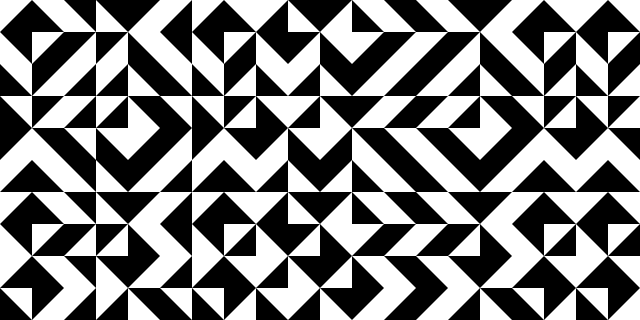
This pattern is drawn by a WebGL 2 fragment shader. Its source:

```glsl
#version 300 es
precision highp float;

uniform vec2 u_resolution;
out vec4 fragColor;

// Quarter turns shared by the columns and, reversed in sense, by the rows
const int TURNS[20] = int[20](0, 3, 1, 1, 2, 0, 0, 3, 0, 1,
                              2, 3, 1, 3, 1, 2, 0, 3, 0, 3);

// Ink of one diagonally split tile; p is in tiles, soft is the edge width
float tileInk(vec2 p, float soft) {
    ivec2 cell = ivec2(floor(p));
    int column = clamp(cell.x, 0, 19);
    int row = clamp(9 - cell.y, 0, 9);
    float turn = float(TURNS[column] - TURNS[row]);

    // Zero turns put the ink at lower right, each turn is counterclockwise
    float angle = radians(90.0 * turn - 45.0);
    float side = dot(fract(p) - 0.5, vec2(cos(angle), sin(angle)));
    return clamp(0.5 + side / soft, 0.0, 1.0);
}

void main() {
    // Twenty tiles across, ten down
    vec2 tilesPerPixel = vec2(20.0, 10.0) / u_resolution;
    const int SAMPLES = 5;
    float soft = tilesPerPixel.y / float(SAMPLES);

    // Average over the pixel to smooth both seams and diagonals
    float ink = 0.0;
    for (int y = 0; y < SAMPLES; y++) {
        for (int x = 0; x < SAMPLES; x++) {
            vec2 offset = (vec2(x, y) + 0.5) / float(SAMPLES) - 0.5;
            ink += tileInk((gl_FragCoord.xy + offset) * tilesPerPixel, soft);
        }
    }
    ink /= float(SAMPLES * SAMPLES);

    vec3 paper = vec3(1.0), black = vec3(0.0);
    fragColor = vec4(mix(paper, black, ink), 1.0);
}
```
